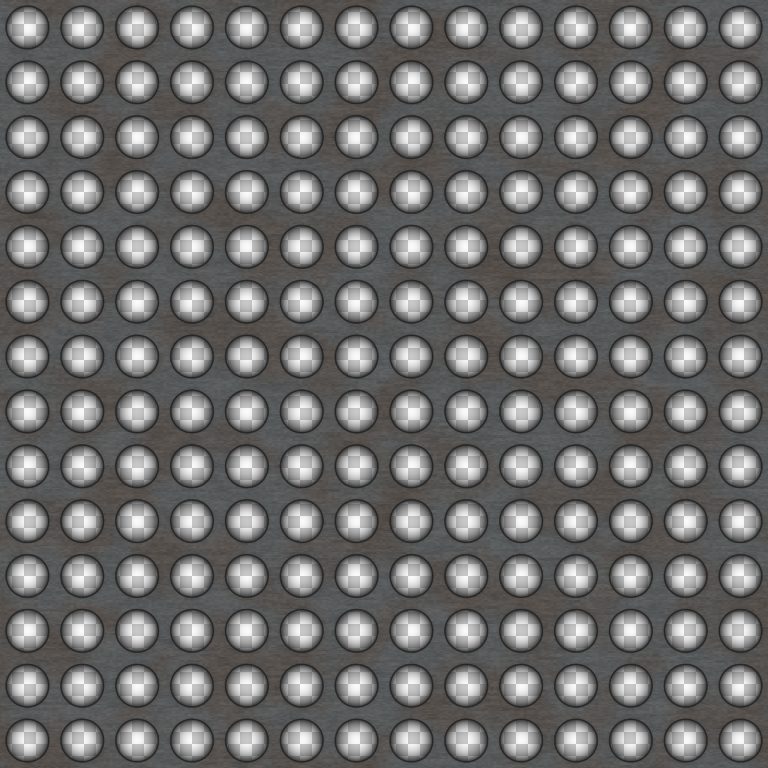
This pattern is drawn by a Shadertoy shader. Its source:

```glsl
const float TAU = 6.2831853;

float hash(vec2 p) {
    vec3 q = fract(p.xyx * vec3(0.1031, 0.1030, 0.0973));
    q += dot(q, q.yzx + 33.33);
    return fract((q.x + q.y) * q.z);
}

// Distance to the nearest scattered point on a wrapping grid
float cellular(vec2 uv, vec2 grid) {
    vec2 p = uv * grid, cell = floor(p);
    float nearest = 2.0;
    for (int y = -1; y <= 1; y++)
    for (int x = -1; x <= 1; x++) {
        vec2 neighbour = cell + vec2(x, y);
        vec2 id = mod(neighbour, grid);
        vec2 point = neighbour + vec2(hash(id + 7.0), hash(id + 91.0));
        nearest = min(nearest, length(p - point));
    }
    return nearest;
}

// Brushed grain, smooth along x and wrapping at the edges
float grain(vec2 uv, vec2 grid) {
    vec2 p = uv * grid, cell = floor(p);
    float left = hash(mod(cell, grid));
    float right = hash(mod(cell + vec2(1.0, 0.0), grid));
    return mix(left, right, smoothstep(0.0, 1.0, fract(p.x))) - 0.5;
}

// Broad stains from layered sines with whole frequencies
float stains(vec2 uv) {
    vec2 a = TAU * uv;
    float s = sin(3.0 * a.x + 2.0 * a.y + 1.4 * sin(4.0 * a.y));
    s += sin(7.0 * a.y - 2.0 * a.x + 1.8 * sin(3.0 * a.x));
    s += 0.7 * sin(9.0 * a.x + 5.0 * a.y + 2.0 * sin(6.0 * a.y - a.x));
    return s / 2.7;
}

vec3 wornMetal(vec2 uv) {
    float blotch = cellular(uv, vec2(22.0, 34.0)) - 0.5;
    float speck = cellular(uv, vec2(90.0, 130.0)) - 0.5;
    float rust = smoothstep(-0.6, 0.7, stains(uv) + 0.5 * blotch + 0.5 * speck);
    vec3 metal = mix(vec3(0.345, 0.355, 0.36), vec3(0.335, 0.312, 0.295), rust);
    float streaks = 0.035 * grain(uv, vec2(48.0, 256.0));
    float fine = 0.045 * grain(uv, vec2(256.0, 512.0));
    return metal + streaks + fine + 0.025 * blotch;
}

// Antialiased checkerboard of 64 squares a side, 0 or 1
float checker(vec2 uv) {
    vec2 wave = abs(fract(uv * 32.0 + 0.25) - 0.5) - 0.25;
    vec2 side = clamp(wave * iResolution.xy / 16.0, -1.0, 1.0);
    return 0.5 - 0.5 * side.x * side.y;
}

void mainImage(out vec4 fragColor, in vec2 fragCoord) {
    vec2 uv = fragCoord / iResolution.xy;
    float pixel = 14.0 / iResolution.y;
    float radius = 0.39;
    float r = length(fract(uv * 14.0) - 0.5);

    // Plate with a slight contact shade around each stud
    vec3 color = wornMetal(uv);
    color *= 1.0 - 0.15 * exp(-max(r - radius, 0.0) * 45.0);

    // Domed stud, shaded from a bright checkered crown to a dark rim
    float height = sqrt(max(1.0 - r * r / (radius * radius), 0.0));
    float crown = mix(0.8, 1.0, checker(uv));
    float tone = mix(0.14, 0.98 * crown, pow(height, 1.5));
    float cover = 1.0 - smoothstep(-0.5 * pixel, 0.5 * pixel, r - radius);
    color = mix(color, vec3(tone), cover);

    // Thin outline
    float line = 1.0 - smoothstep(0.004, 0.004 + pixel, abs(r - radius));
    color = mix(color, vec3(0.13), 0.7 * line);

    fragColor = vec4(color, 1.0);
}
```
